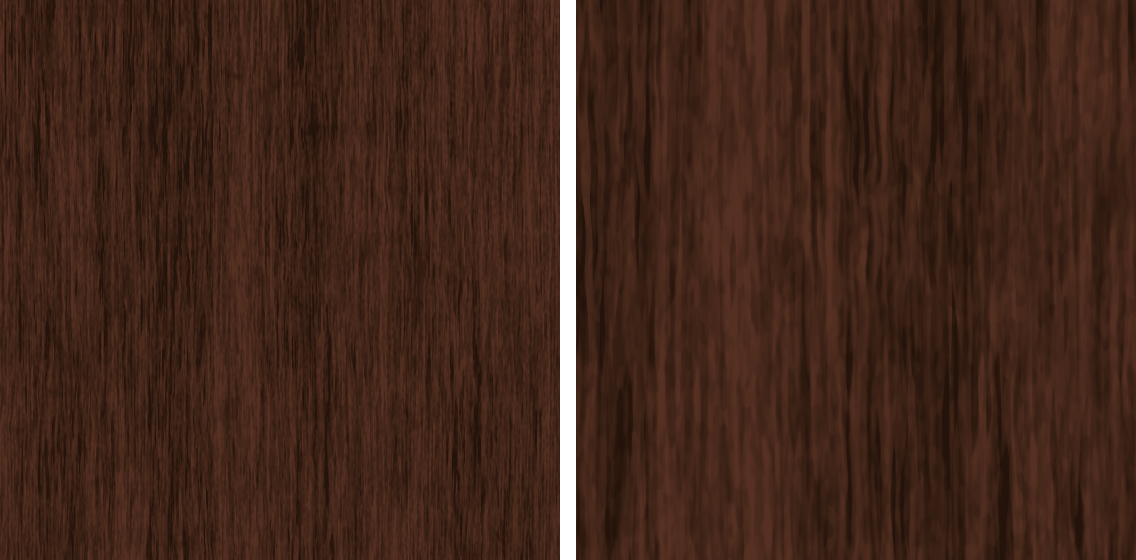
Left: the whole. Right: its middle third, enlarged.
Write a WebGL 1 fragment shader that draws this texture.

```glsl
precision highp float;
uniform vec2 u_resolution;

vec2 hash2(vec2 p) {
  vec2 q = vec2(dot(p, vec2(127.1, 311.7)), dot(p, vec2(269.5, 183.3)));
  return fract(sin(q) * 43758.5453);
}

// Soft cellular noise: random cell tones blended by distance, centred on zero
float cells(vec2 p) {
  vec2 cell = floor(p);
  float total = 0.0, weights = 0.0;
  for (int j = -1; j <= 1; j++) {
    for (int i = -1; i <= 1; i++) {
      vec2 id = cell + vec2(float(i), float(j));
      vec2 d = id + hash2(id) - p;
      float w = exp(-8.0 * dot(d, d));
      total += w * hash2(id + 37.2).x;
      weights += w;
    }
  }
  return total / weights - 0.5;
}

// Layered sines that make the grain waver along its length
float waver(vec2 p) {
  float slow = sin(p.y * 7.0 + 3.0 * sin(p.x * 9.0));
  float quick = sin(p.y * 83.0 + p.x * 110.0 + 2.0 * sin(p.y * 23.0));
  float zone = 0.5 + 0.5 * sin(p.x * 37.0 + 2.0 * sin(p.y * 4.0));
  return 0.0015 * slow + 0.0007 * quick * zone * zone;
}

void main() {
  vec2 uv = gl_FragCoord.xy / u_resolution.y;
  vec2 p = uv + vec2(waver(uv), 0.0);

  // Small knots push the grain aside and darken it
  float knots = 0.0;
  for (int k = 0; k < 9; k++) {
    float n = float(k);
    vec2 d = uv - fract(vec2(0.618, 0.367) * n + vec2(0.09, 0.3));
    d.y += 0.006 * sin(d.x * 95.0 + n);
    p.x -= 0.35 * d.x * exp(-dot(d * vec2(50.0, 32.0), d * vec2(50.0, 32.0)));
    vec2 e = d * vec2(55.0, 140.0);
    knots += (0.4 + 0.6 * fract(n * 0.71)) * exp(-dot(e, e));
  }

  // Grain from broad bands down to fine fibres
  float bands = cells(p * vec2(18.0, 0.5) + 3.0);
  float streaks = cells(p * vec2(70.0, 2.2) + 11.0);
  float grain = cells(p * vec2(230.0, 7.0) + 23.0);
  float fibres = cells(p * vec2(330.0, 32.0) + 41.0);
  float flecks = cells(p * vec2(360.0, 120.0) + 53.0);
  float mottle = cells(uv * vec2(19.0, 24.0) + 7.0);

  // Thin dark pores, a little denser in the dark streaks
  float pores = smoothstep(0.06, 0.42, cells(p * vec2(310.0, 18.0) + 67.0));
  pores *= clamp(0.75 - 1.1 * (bands + streaks), 0.3, 1.3);

  // Faint even lines running the full height
  float lines = sin(p.x * 1010.0 + 2.0 * sin(p.x * 31.0));
  lines *= 0.5 + 0.5 * sin(uv.x * 26.0 + 1.0);

  float tone = 0.67 + 0.3 * bands + 0.26 * streaks + 0.64 * grain;
  tone += 0.62 * fibres + 0.4 * flecks + 0.09 * mottle + 0.12 * lines;
  tone -= 0.52 * pores + knots * (0.4 + 0.6 * fibres);

  vec3 darkWood = vec3(0.17, 0.092, 0.053);
  vec3 lightWood = vec3(0.31, 0.175, 0.122);
  gl_FragColor = vec4(mix(darkWood, lightWood, clamp(tone, -0.2, 1.2)), 1.0);
}
```
